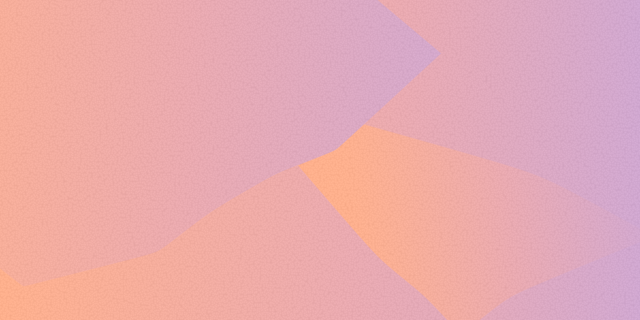
Give the GLSL for this background, as a Shadertoy shader.

```glsl
// Five flat facets, each filled with its own orange-to-violet gradient.
// Facet borders are height curves built from softened hinges (bends in a line);
// fine cellular noise adds a paper-like grain.

// Ramp that is zero left of 0 and rises with slope 1 after it, rounded by w.
float hinge(float x, float w) {
    return 0.5 * (x + sqrt(x * x + w * w));
}

// Antialiased step: 1 where d is positive.
float cover(float d) {
    float w = 0.9 / iResolution.y;
    return smoothstep(-w, w, d);
}

// Orange through pink to violet.
vec3 sunset(float t) {
    const vec3 orange = vec3(1.00, 0.69, 0.54);
    const vec3 pink   = vec3(0.915, 0.665, 0.69);
    const vec3 violet = vec3(0.805, 0.655, 0.83);
    t = clamp(t, 0.0, 1.0);
    return t < 0.5 ? mix(orange, pink, 2.0 * t) : mix(pink, violet, 2.0 * t - 1.0);
}

vec2 hash2(vec2 cell) {
    vec3 q = fract(cell.xyx * vec3(0.1031, 0.1030, 0.0973));
    q += dot(q, q.yzx + 33.33);
    return fract((q.xx + q.yz) * q.zy);
}

// Distance to the nearest scattered point.
float cellular(vec2 p) {
    vec2 cell = floor(p), local = fract(p);
    float nearest = 2.0;
    for (int j = -1; j <= 1; j++)
        for (int i = -1; i <= 1; i++) {
            vec2 o = vec2(i, j);
            nearest = min(nearest, length(o + hash2(cell + o) - local));
        }
    return nearest;
}

void mainImage(out vec4 fragColor, in vec2 fragCoord) {
    vec2 p = fragCoord / iResolution.y;
    float x = p.x, y = p.y;

    // Border heights
    float ridge = 0.161 - 0.78 * x
        + 1.034 * hinge(x - 0.073, 0.004)
        + 0.546 * hinge(x - 0.495, 0.02)
        - 0.223 * hinge(x - 0.651, 0.05)
        - 0.187 * hinge(x - 0.859, 0.03)
        + 0.530 * hinge(x - 1.049, 0.01);
    float valley = 0.484 - 1.163 * (x - 0.93)
        + 0.38 * hinge(x - 1.185, 0.04)
        - 0.30 * hinge(x - 1.328, 0.03);
    float fanTop = 0.612 - 0.28 * (x - 1.138) - 0.27 * hinge(x - 1.69, 0.08);
    float fanBase = 0.82 * (x - 1.497) - 0.41 * hinge(x - 1.589, 0.04);
    float tipSide = 1.18 + 1.189 * (1.0 - y);

    // Facets, painted back to front
    float fanTone = 0.02 + hinge(x - 1.09 + 0.1 * (y - 0.5), 0.06);
    vec3 color = sunset(fanTone);
    color = mix(color, sunset(0.65 + 0.65 * (x - 1.54)), cover(fanBase - y));
    color = mix(color, sunset(0.45 + 0.60 * (x - 1.17)), cover(y - fanTop));
    color = mix(color, sunset(0.03 + 0.43 * x), cover(valley - y) * cover(ridge - y));
    color = mix(color, sunset(0.20 + 0.50 * x), cover(y - ridge) * cover(tipSide - x));

    // Grain
    color += 0.045 * (0.45 - cellular(p * 150.0));

    fragColor = vec4(color, 1.0);
}
```
